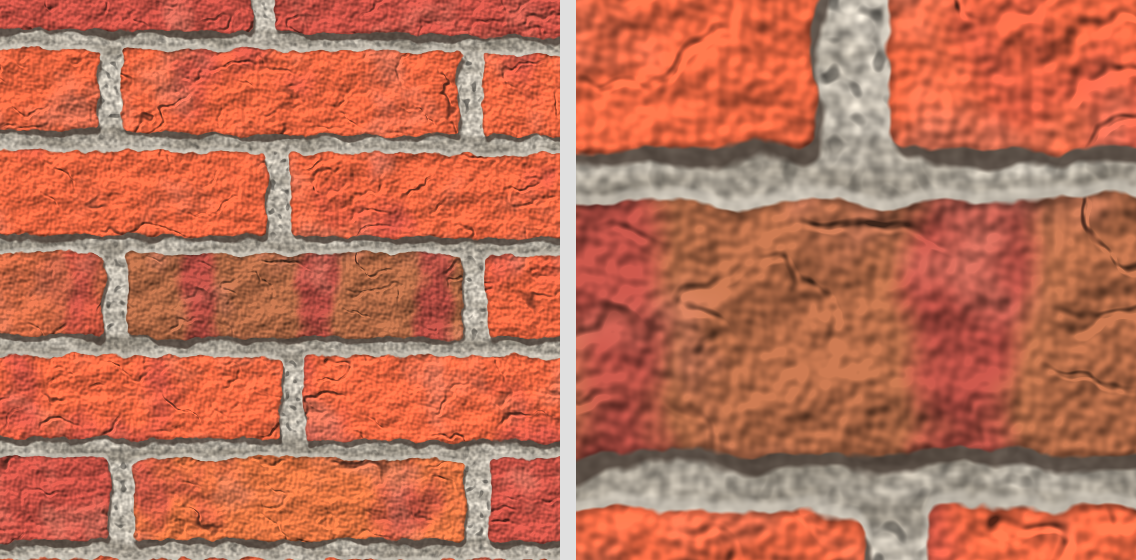
Left: the whole. Right: its middle third, enlarged.
Reproduce this texture procedurally as a three.js fragment shader.

```glsl
varying vec2 vUv;

float hash(vec2 c) {
  return fract(sin(dot(c, vec2(127.1, 311.7))) * 43758.5);
}

vec2 gradientAt(vec2 c) {
  float angle = 6.2832 * hash(c);
  return vec2(cos(angle), sin(angle));
}

float noise(vec2 p) {
  vec2 i = floor(p), f = fract(p);
  vec2 u = f * f * f * (f * (f * 6.0 - 15.0) + 10.0);
  vec2 e = vec2(1.0, 0.0);
  float low = mix(dot(gradientAt(i), f), dot(gradientAt(i + e.xy), f - e.xy), u.x);
  float high = mix(dot(gradientAt(i + e.yx), f - e.yx), dot(gradientAt(i + e.xx), f - e.xx), u.x);
  return mix(low, high, u.y);
}

float fbm(vec2 p) {
  float sum = 0.0, amp = 0.5;
  for (int i = 0; i < 4; i++) {
    sum += amp * noise(p);
    p = mat2(1.6, 1.2, -1.2, 1.6) * p + 5.3;
    amp *= 0.5;
  }
  return sum;
}

// Signed distance to the nearest brick, its column and row, and height in the course
vec4 brickAt(vec2 p) {
  p.y += 0.014 * p.y * (p.x - 0.4);
  p += 0.022 * vec2(fbm(p * 17.0), fbm(p * 19.0 + 31.0));
  float row = floor((p.y - 0.017) / 0.182);
  float joint = mix(0.215 - 0.004 * row, 0.537 - 0.0135 * row, mod(row, 2.0));
  float col = floor((p.x - joint) / 0.64);
  vec2 local = p - vec2(joint + (col + 0.5) * 0.64, 0.108 + row * 0.182);
  vec2 halfSize = vec2(0.3, 0.076) - 0.004 * hash(vec2(col, row) + 4.0);
  vec2 q = abs(local) - halfSize + 0.01;
  float d = length(max(q, 0.0)) + min(max(q.x, q.y), 0.0) - 0.01;
  return vec4(d, col, row, local.y);
}

// Folded clay with broken creases
float creases(vec2 p) {
  vec2 bend = 1.5 * vec2(fbm(p * 10.0), fbm(p * 10.0 + 17.0));
  float fold = abs(noise(p * vec2(10.0, 17.0) + bend));
  float broken = smoothstep(-0.12, 0.25, noise(p * 13.0 + 40.0));
  return (1.0 - smoothstep(0.0, 0.09, fold)) * broken;
}

float relief(vec2 p) {
  return fbm(p * vec2(15.0, 22.0)) + 0.12 * noise(p * 150.0) - 0.2 * creases(p);
}

vec3 clayColor(vec2 p, float col, float row) {
  vec3 orange = vec3(0.89, 0.39, 0.25);
  vec3 crimson = vec3(0.71, 0.29, 0.26);
  vec3 brown = vec3(0.65, 0.39, 0.26);
  vec2 id = vec2(col, row);

  float topCourse = step(4.5, row);
  float bottomCourse = 1.0 - step(0.5, abs(row));
  float sideBrick = step(0.5, abs(col));
  float burntCourse = (1.0 - step(0.5, abs(row - 2.0))) * (1.0 - step(0.5, col));

  vec3 clay = mix(orange, vec3(0.87, 0.45, 0.26), bottomCourse * (1.0 - sideBrick));
  clay *= 0.96 + 0.08 * hash(id + 9.0);
  float stain = 0.75 * smoothstep(0.06, 0.3, fbm(p * vec2(5.0, 4.0) + id * 3.7));
  clay = mix(clay, crimson, max(stain, 0.85 * max(topCourse, bottomCourse * sideBrick)));

  // Overfired brick with red bands
  float band = smoothstep(0.3, 0.95, cos((p.x - 0.57) * 30.0) + 1.2 * fbm(p * 9.0));
  vec3 burnt = mix(brown, vec3(0.65, 0.26, 0.24), 0.85 * band);
  clay = mix(clay, burnt, burntCourse * mix(1.0, 0.55, sideBrick));

  // Dusty bloom
  return mix(clay, vec3(0.78, 0.47, 0.39), 0.5 * smoothstep(0.0, 0.3, fbm(p * 8.0 + 23.0)));
}

vec3 mortarColor(vec2 p, float courseHeight) {
  float headJoint = 1.0 - smoothstep(0.062, 0.08, abs(courseHeight));
  float streak = fbm(p * vec2(12.0, 45.0));
  float chalk = clamp(0.35 + 0.45 * headJoint + 1.6 * streak, 0.0, 1.0);
  vec3 mortar = mix(vec3(0.57, 0.54, 0.49), vec3(0.79, 0.76, 0.71), chalk);
  float pits = smoothstep(0.18, 0.45, noise(p * 75.0));
  mortar *= 1.0 - 0.4 * pits * (0.4 + 0.6 * headJoint);
  return mortar * (1.0 + 0.3 * noise(p * 160.0) + 0.35 * noise(p * 95.0 + 8.0));
}

void main() {
  vec2 p = vUv;
  vec4 brick = brickAt(p);
  float slope = relief(p + vec2(-0.003, 0.004)) - relief(p);

  // Clay lit from the upper left
  vec3 clay = clayColor(p, brick.y, brick.z);
  clay *= clamp(1.03 - 2.2 * slope, 0.35, 1.25);
  float hollow = creases(p) * smoothstep(0.08, 0.35, noise(p * 9.0 + 61.0));
  clay = mix(clay, vec3(0.25, 0.13, 0.1), 0.65 * hollow);
  clay *= mix(0.78, 1.0, smoothstep(0.0, 0.006, -brick.x));

  // Mortar with pale rims and shadows below the bricks
  vec3 mortar = mortarColor(p, brick.w);
  float rim = 1.0 - smoothstep(0.0, 0.006, brickAt(p - vec2(0.0, 0.004)).x);
  mortar = mix(mortar, vec3(0.84, 0.81, 0.76), 0.6 * rim);
  float reach = 0.009 + 0.014 * noise(p * vec2(14.0, 5.0));
  float shadow = 1.0 - smoothstep(-0.002, 0.003, brickAt(p + vec2(-0.003, reach)).x);
  mortar = mix(mortar, vec3(0.25, 0.2, 0.17), 0.75 * shadow);

  float cover = 1.0 - smoothstep(-0.0015, 0.0015, brick.x);
  gl_FragColor = vec4(mix(mortar, clay, cover), 1.0);
}
```
